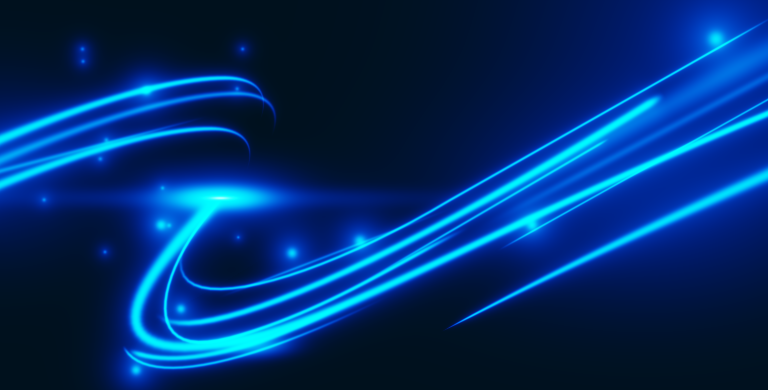
Reproduce this background procedurally as a Shadertoy shader.

```glsl
// Neon blue light trails sweeping through a hook, with a flare and drifting sparks.

const int CURVE_STEPS = 24;

float hash(float n) {
    return fract(sin(n * 12.9898) * 43758.5453);
}

// Soft elliptical light
float glow(vec2 p, vec2 center, vec2 radius) {
    vec2 q = (p - center) / radius;
    return exp(-dot(q, q));
}

// Small bright core inside a wide halo
float spark(vec2 p, vec2 center, float radius) {
    float d = length(p - center) / radius;
    return 0.9 * exp(-d * d) + 0.85 * exp(-d * 0.33);
}

// Paths return (distance, position along the path from 0 to 1)
vec2 beam(vec2 p, vec2 a, vec2 b) {
    vec2 ab = b - a;
    float t = clamp(dot(p - a, ab) / dot(ab, ab), 0.0, 1.0);
    return vec2(length(p - a - ab * t), t);
}

vec2 bezier(vec2 a, vec2 b, vec2 c, vec2 d, float t) {
    float s = 1.0 - t;
    return s * s * s * a + 3.0 * s * t * (s * b + t * c) + t * t * t * d;
}

vec2 curve(vec2 p, vec2 a, vec2 b, vec2 c, vec2 d) {
    vec2 nearest = vec2(1e3, 0.0);
    vec2 start = a;
    for (int i = 0; i < CURVE_STEPS; i++) {
        vec2 end = bezier(a, b, c, d, float(i + 1) / float(CURVE_STEPS));
        vec2 hit = beam(p, start, end);
        if (hit.x < nearest.x) nearest = vec2(hit.x, (float(i) + hit.y) / float(CURVE_STEPS));
        start = end;
    }
    return nearest;
}

vec2 joinPaths(vec2 first, vec2 second) {
    return first.x < second.x ? vec2(first.x, 0.5 * first.y) : vec2(second.x, 0.5 + 0.5 * second.y);
}

// Light of a path: width at both ends, strength, fade length at both ends
float trail(vec2 path, vec2 width, float strength, vec2 fade) {
    float w = mix(width.x, width.y, path.y);
    float d = path.x / w;
    float ends = smoothstep(0.0, fade.x, path.y) * (1.0 - smoothstep(1.0 - fade.y, 1.0, path.y));
    return strength * ends * (exp(-d * d) + 0.28 * exp(-d * 0.38));
}

// Rising arc that thins quickly and curls over at its tip
vec2 curl(vec2 p) {
    vec2 rise = curve(p, vec2(-0.1, 0.6), vec2(0.2, 0.73), vec2(0.43, 0.8), vec2(0.577, 0.8));
    vec2 tip = curve(p, vec2(0.577, 0.8), vec2(0.66, 0.8), vec2(0.695, 0.76), vec2(0.665, 0.687));
    vec2 path = joinPaths(rise, tip);
    return vec2(path.x, sqrt(path.y));
}

float upperTrails(vec2 p) {
    float e = trail(curl(p), vec2(0.015, 0.001), 1.5, vec2(0.001, 0.35));
    e += trail(curl(p - vec2(0.03, -0.04)), vec2(0.015, 0.002), 0.75, vec2(0.001, 0.25));
    e += trail(curl(p - vec2(-0.035, -0.13)), vec2(0.015, 0.001), 1.4, vec2(0.001, 0.35));
    return e + trail(beam(p, vec2(-0.1, 0.535), vec2(0.54, 0.703)), vec2(0.007, 0.003), 0.6, vec2(0.001, 0.4));
}

float hookTrails(vec2 p) {
    vec2 outer = joinPaths(
        curve(p, vec2(0.569, 0.495), vec2(0.385, 0.32), vec2(0.23, 0.115), vec2(0.474, 0.11)),
        curve(p, vec2(0.474, 0.11), vec2(0.795, 0.115), vec2(1.103, 0.354), vec2(2.02, 0.73)));
    vec2 strand = joinPaths(
        curve(p, vec2(0.577, 0.5), vec2(0.41, 0.333), vec2(0.333, 0.064), vec2(0.59, 0.133)),
        curve(p, vec2(0.59, 0.133), vec2(0.846, 0.205), vec2(1.026, 0.333), vec2(1.208, 0.42)));
    vec2 inner = joinPaths(
        curve(p, vec2(0.487, 0.405), vec2(0.359, 0.154), vec2(0.769, 0.256), vec2(1.154, 0.487)),
        beam(p, vec2(1.154, 0.487), vec2(2.0, 0.967)));
    vec2 broad = curve(p, vec2(0.397, 0.2), vec2(0.46, 0.1), vec2(0.897, 0.256), vec2(1.705, 0.759));
    vec2 low = curve(p, vec2(0.315, 0.115), vec2(0.36, 0.013), vec2(0.59, 0.038), vec2(1.013, 0.249));
    vec2 belly = curve(p, vec2(0.328, 0.103), vec2(0.436, 0.05), vec2(0.667, 0.09), vec2(0.987, 0.274));
    float e = trail(outer, vec2(0.016, 0.007), 1.7, vec2(0.05, 0.001));
    e += trail(strand, vec2(0.003, 0.005), 1.4, vec2(0.02, 0.15));
    e += trail(inner, vec2(0.004, 0.0025), 1.2, vec2(0.2, 0.1));
    e += trail(broad, vec2(0.006, 0.009), 1.6, vec2(0.3, 0.02));
    e += trail(low, vec2(0.0035), 1.0, vec2(0.1, 0.35));
    e += trail(belly, vec2(0.006), 1.3, vec2(0.1, 0.4));
    return e + 0.9 * glow(p, vec2(0.65, 0.115), vec2(0.08, 0.025));
}

float rightTrails(vec2 p) {
    vec2 lone = curve(p, vec2(1.131, 0.149), vec2(1.36, 0.27), vec2(1.59, 0.385), vec2(2.02, 0.575));
    float e = trail(lone, vec2(0.001, 0.015), 1.3, vec2(0.12, 0.001));
    e += trail(beam(p, vec2(1.274, 0.356), vec2(2.0, 0.762)), vec2(0.0025), 0.8, vec2(0.12, 0.001));
    e += trail(beam(p, vec2(0.897, 0.256), vec2(1.564, 0.646)), vec2(0.003), 0.9, vec2(0.4, 0.05));
    e += trail(beam(p, vec2(0.551, 0.233), vec2(1.18, 0.474)), vec2(0.0035), 0.5, vec2(0.3, 0.5));
    e += trail(beam(p, vec2(1.1, 0.4), vec2(2.05, 0.91)), vec2(0.02, 0.032), 0.4, vec2(0.5, 0.001));
    return e + trail(beam(p, vec2(1.2, 0.4), vec2(2.0, 0.82)), vec2(0.01), 0.35, vec2(0.4, 0.001));
}

float sparks(vec2 p) {
    float e = spark(p, vec2(0.376, 0.767), 0.01) + spark(p, vec2(1.836, 0.9), 0.018);
    e += spark(p, vec2(0.413, 0.423), 0.011) + spark(p, vec2(0.749, 0.351), 0.012);
    e += spark(p, vec2(0.923, 0.382), 0.013) + spark(p, vec2(1.364, 0.423), 0.012);
    e += spark(p, vec2(0.464, 0.208), 0.01) + spark(p, vec2(0.349, 0.051), 0.011);
    for (float i = 1.0; i < 12.0; i++) {
        vec2 center = vec2(0.04 + 0.72 * hash(i), 0.3 + 0.6 * hash(i + 31.7));
        e += 0.5 * spark(p, center, mix(0.003, 0.006, hash(i + 67.3)));
    }
    return e;
}

// Energy to colour: navy, blue, then cyan
vec3 neon(float e) {
    return vec3(0.0, 1.0 - exp(-0.07 - 0.14 * e - 0.5 * e * e), 1.0 - exp(-0.12 - 2.4 * e));
}

void mainImage(out vec4 fragColor, in vec2 fragCoord) {
    vec2 p = fragCoord / iResolution.y;
    p.x *= 1.9692 * iResolution.y / iResolution.x;

    // Ambient light
    float e = 0.18 * glow(p, vec2(0.0, 0.57), vec2(0.25, 0.2));
    e += 0.24 * glow(p, vec2(1.65, 0.5), vec2(0.45, 0.25)) + 0.2 * glow(p, vec2(1.9, 0.95), vec2(0.5, 0.35));

    // Flare with a long horizontal streak
    vec2 flare = vec2(0.565, 0.492);
    e += 1.9 * glow(p, flare, vec2(0.11, 0.028)) + 0.5 * glow(p, flare, vec2(0.18, 0.075));
    e += 0.22 * glow(p, flare, vec2(0.5, 0.025));

    e += upperTrails(p) + hookTrails(p) + rightTrails(p) + sparks(p);
    vec3 color = neon(e) + 0.7 * glow(p, flare, vec2(0.025, 0.004));
    fragColor = vec4(min(color, 1.0), 1.0);
}
```
